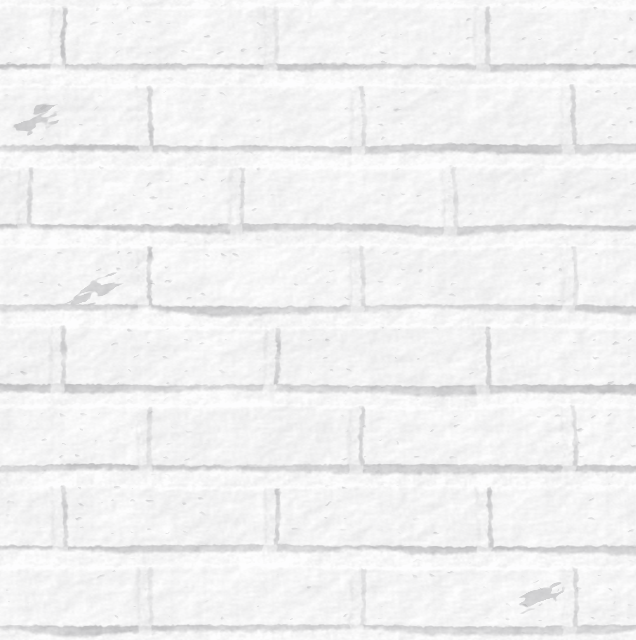
A WebGL 1 fragment shader for this texture:

```glsl
precision highp float;
// White painted brick wall: eight running-bond rows of three bricks.
// Each brick casts a soft grey shadow below and a thin crease at its left;
// noise adds plaster relief, ragged edges, small pits and a few chips.

uniform vec2 u_resolution;

#define ROWS 8.0
#define BRICKS 3.0
#define EVEN_SHIFT 0.31
#define ODD_SHIFT 0.715
#define BRICK_TOP 0.09
#define BRICK_BOTTOM 0.815
#define JOINT_WIDTH 0.17
#define RELIEF 0.50
#define CHIP_SHARE 0.2
#define PAINT vec3(0.976, 0.976, 0.977)
#define SHADE vec3(0.755, 0.755, 0.762)

float hash(vec2 p) {
  return fract(sin(dot(p, vec2(127.1, 311.7))) * 43758.5453);
}

float noise(vec2 p) {
  vec2 i = floor(p), f = fract(p);
  f = f * f * (3.0 - 2.0 * f);
  return mix(mix(hash(i), hash(i + vec2(1.0, 0.0)), f.x),
             mix(hash(i + vec2(0.0, 1.0)), hash(i + 1.0), f.x), f.y);
}

float fbm(vec2 p) {
  float sum = 0.0, amp = 0.5;
  for (int i = 0; i < 4; i++) {
    sum += amp * noise(p);
    p = p * 2.1 + 17.3;
    amp *= 0.55;
  }
  return sum;
}

// Small dents, dark on the side away from the light
float pits(vec2 p) {
  vec2 grid = p * vec2(4.5, 5.5), cell = floor(grid);
  float seed = hash(cell + 3.7);
  vec2 center = 0.3 + 0.4 * vec2(hash(cell + 11.3), hash(cell + 23.9));
  vec2 d = fract(grid) - center;
  d += 0.16 * (vec2(noise(p * 23.0), noise(p * 23.0 + 40.0)) - 0.5);
  d.y += d.x * (hash(cell + 31.1) - 0.5);
  float size = mix(0.07, 0.22, hash(cell + 5.1));
  float dent = 1.0 - smoothstep(size * 0.4, size, length(d * vec2(0.8, 1.4)));
  return dent * step(seed, 0.42) * clamp(0.45 - dot(d, vec2(2.0, 3.5)), -0.3, 1.0);
}

// Ragged flaked patch on some bricks
float chip(vec2 local, float width, vec2 id) {
  vec2 center = vec2(width * mix(0.4, 0.85, hash(id + 8.2)), mix(0.35, 0.65, hash(id + 4.4)));
  vec2 d = local - center;
  d.y += 0.35 * d.x;
  float flakes = noise(d * vec2(9.0, 24.0) + id * 7.0) - 0.5;
  float inside = 1.0 - length(d / vec2(0.27, 0.15)) + 1.5 * flakes;
  return smoothstep(0.15, 0.45, inside) * step(hash(id + 61.7), CHIP_SHARE);
}

void main() {
  vec2 uv = gl_FragCoord.xy / u_resolution;
  float px = ROWS / u_resolution.y;
  float soft = max(0.015, px);
  float width = u_resolution.x / u_resolution.y * ROWS / BRICKS;

  // Position in row heights, counted from the top
  vec2 p = vec2(uv.x * BRICKS * width, (1.0 - uv.y) * ROWS);
  float row = floor(p.y), y = fract(p.y);
  float ragged = 0.03 * (noise(p * 13.0) - 0.5) + 0.02 * (noise(p * 31.0) - 0.5);
  float bend = 0.05 * (noise(p * vec2(0.9, 2.0) + 5.0) - 0.5);

  // Brick column, with one row pushed further left
  float shift = mix(EVEN_SHIFT, ODD_SHIFT, mod(row, 2.0));
  shift -= 0.16 * (1.0 - step(0.5, abs(row - 2.0)));
  float column = uv.x * BRICKS - shift + (ragged + bend) / width;
  vec2 id = vec2(mod(floor(column), BRICKS), row);
  vec2 jointId = vec2(mod(floor(column + 0.5), BRICKS), row + 50.0);
  float x = fract(column) * width;
  float fromJoint = x - width * step(0.5 * width, x);

  // Masks of the face and the upright joint
  float below = y - BRICK_BOTTOM + bend + ragged * 0.8;
  float above = y - BRICK_TOP + bend + ragged;
  float course = smoothstep(-soft, soft, above) * (1.0 - smoothstep(-soft, soft, below));
  float joint = smoothstep(-JOINT_WIDTH - soft, -JOINT_WIDTH + soft, fromJoint)
              * (1.0 - smoothstep(-soft, soft, fromJoint));
  float face = course * (1.0 - joint);

  // Plaster relief, mottling and grain
  vec2 q = p * vec2(5.0, 7.0);
  float shade = RELIEF * (fbm(q + 0.22) - fbm(q));
  shade += 0.20 * (fbm(p * vec2(2.0, 3.0) + 9.0) - 0.36);
  shade += mix(0.14, 0.07, face) * (noise(p * 34.0) - 0.5);
  shade += face * (0.03 + 0.05 * hash(id)) + 0.10 * joint * course;
  shade += 0.75 * pits(p) * mix(0.35, 1.0, face) * smoothstep(0.25, 0.6, noise(p * 1.3 + 30.0));
  shade += 0.65 * face * chip(vec2(x, y), width, id);

  // Crease along the left end of each brick, faint line at its right end
  float crease = 1.0 - smoothstep(0.012, 0.03 + soft, abs(fromJoint + 0.012));
  float creaseDepth = mix(0.3, 0.85, hash(jointId)) * mix(0.4, 1.1, noise(p * vec2(2.0, 6.0)));
  shade += crease * course * creaseDepth;
  float seam = 1.0 - smoothstep(0.0, 0.03 + soft, abs(fromJoint + JOINT_WIDTH));
  shade += 0.22 * seam * course * noise(p * 5.0 + 70.0);

  // Shadow below each row, darkest at the brick edge
  float depth = mix(0.055, 0.14, noise(vec2(p.x * 1.1, row * 7.0)));
  float shadow = smoothstep(-soft, soft, below) * (1.0 - smoothstep(depth - 0.04, depth + 0.02, below));
  float strength = mix(0.42, 0.82, noise(vec2(p.x * 0.8 + 20.0, row * 5.0)));
  strength += 0.3 * exp(-40.0 * max(below, 0.0)) + 0.2 * (noise(p * vec2(9.0, 20.0)) - 0.5);
  shade += shadow * strength * (1.0 - 0.55 * joint);

  // Lit upper rim
  shade -= 0.12 * (1.0 - smoothstep(0.0, 0.03 + soft, abs(above)));

  gl_FragColor = vec4(mix(PAINT, SHADE, clamp(shade, -0.08, 1.0)), 1.0);
}
```
